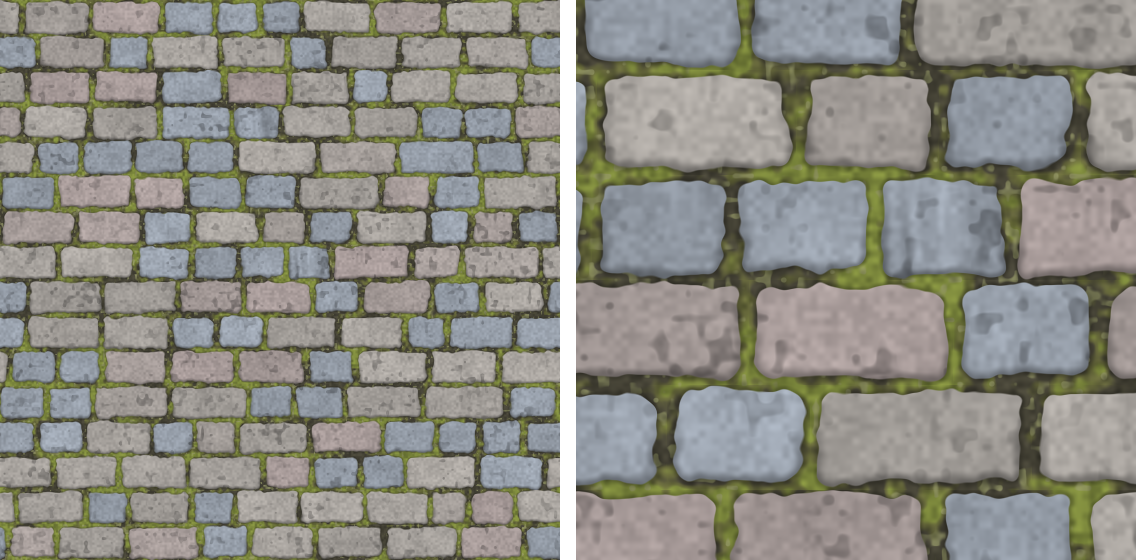
Left, the full canvas; right, a detail of the centre.
A Shadertoy shader for this texture:

```glsl
// Weathered cobblestone paving in staggered rows, with moss and soil in the joints.

const float ROWS = 16.0;
const float STONES = 9.0;                    // per row; some rows hold one more
const float CROWDED_ROWS = 0.3;              // share of rows with the extra stone
const float WIDE = 1.0, NARROW = 0.66;       // relative stone widths
const vec2 JOINT = vec2(0.068, 0.055);       // half joint, in row heights
const float EDGE_WEAR = 0.085;               // wobble of the outline, in row heights

const vec3 WARM_GREY = vec3(0.650, 0.632, 0.612);
const vec3 BLUE_GREY = vec3(0.590, 0.622, 0.665);
const vec3 ROSE_GREY = vec3(0.660, 0.610, 0.603);
const vec3 SOIL      = vec3(0.270, 0.260, 0.210);
const vec3 DARK_MOSS = vec3(0.380, 0.385, 0.220);
const vec3 MOSS      = vec3(0.475, 0.520, 0.230);
const vec3 PALE_MOSS = vec3(0.530, 0.540, 0.370);

float hash(vec2 p) {
    vec3 q = fract(p.xyx * 0.1031);
    q += dot(q, q.yzx + 33.33);
    return fract((q.x + q.y) * q.z);
}

// Value noise that wraps at the canvas border; freq is cells per canvas.
float noise(vec2 uv, float freq) {
    vec2 p = uv * freq, i = floor(p), f = fract(p);
    f = f * f * (3.0 - 2.0 * f);
    vec2 a = mod(i, freq), b = mod(i + 1.0, freq);
    return mix(mix(hash(a), hash(vec2(b.x, a.y)), f.x),
               mix(hash(vec2(a.x, b.y)), hash(b), f.x), f.y);
}

float fbm(vec2 uv, float freq) {
    float sum = 0.0, gain = 0.5;
    for (int i = 0; i < 4; i++) {
        sum += gain * noise(uv, freq);
        freq *= 2.0;
        gain *= 0.5;
    }
    return sum / 0.9375;
}

float roundedBox(vec2 p, vec2 halfSize, float radius) {
    vec2 q = abs(p) - halfSize + radius;
    return length(max(q, 0.0)) + min(max(q.x, q.y), 0.0) - radius;
}

bool isNarrow(vec2 id, float crowded) {
    return hash(id + 17.3) < mix(0.3, 0.58, crowded);
}

float rawWidth(vec2 id, float crowded) {
    return (isNarrow(id, crowded) ? NARROW : WIDE) + 0.16 * (hash(id + 41.7) - 0.5);
}

vec3 stoneColour(vec2 id, bool narrow, vec2 uv, vec2 p) {
    float pick = hash(id + 71.9);
    bool blue = pick < (narrow ? 0.82 : 0.12);
    vec3 base = blue ? BLUE_GREY : mix(WARM_GREY, ROSE_GREY, smoothstep(0.78, 0.95, pick));
    base *= 1.0 + 0.10 * (hash(id + 5.1) - 0.5);

    // A few slates carry upright veins.
    float veins = noise(uv + vec2(0.004 * p.y, -uv.y), 170.0) - 0.5;
    base *= 1.0 + (blue ? 0.22 * veins * step(0.94, hash(id + 13.0)) : 0.0);

    // Broad stains, fine grain and dark pits.
    float tone = 1.0 + 0.16 * (fbm(uv, 36.0) - 0.5) + 0.15 * (noise(uv, 240.0) - 0.5);
    float pits = 0.6 * noise(uv, 130.0) + 0.4 * noise(uv, 52.0);
    tone -= (0.08 + 0.16 * hash(id + 29.0)) * smoothstep(0.64, 0.80, pits);
    return base * tone;
}

vec3 jointColour(vec2 uv, float d) {
    float growth = fbm(uv, 22.0) + 0.30 * (noise(uv, 150.0) - 0.5);
    growth += 0.9 * (min(d, 0.12) - 0.05);
    vec3 col = mix(SOIL, DARK_MOSS, smoothstep(0.36, 0.50, growth));
    col = mix(col, MOSS, smoothstep(0.48, 0.64, growth));
    col = mix(col, PALE_MOSS, 0.7 * smoothstep(0.68, 0.88, noise(uv, 210.0)));
    col *= 0.82 + 0.36 * noise(uv, 256.0);
    return col * mix(0.78, 1.0, smoothstep(0.0, 0.06, d));    // contact shadow
}

void mainImage(out vec4 fragColor, in vec2 fragCoord) {
    vec2 uv = fragCoord / iResolution.xy;
    float row = floor(uv.y * ROWS);
    float crowded = step(1.0 - CROWDED_ROWS, hash(vec2(row, 3.7)));
    float count = STONES + crowded;

    // Fit the random widths to the row, then walk to the stone under this point.
    float total = 0.0;
    for (float i = 0.0; i < count; i++) total += rawWidth(vec2(i, row), crowded);
    float x = fract(uv.x + hash(vec2(row, 9.2))) * total;
    float left = 0.0, width = 0.0;
    vec2 id = vec2(0.0, row);
    for (float i = 0.0; i < count; i++) {
        id.x = i;
        width = rawWidth(id, crowded);
        if (x < left + width) break;
        left += width;
    }

    // Stone outline, in row heights: slightly shifted, tilted, skewed and worn.
    float scale = ROWS / total;
    vec2 p = vec2((x - left - 0.5 * width) * scale, fract(uv.y * ROWS) - 0.5);
    vec2 halfSize = vec2(0.5 * width * scale, 0.5) - JOINT;
    halfSize -= vec2(0.035, 0.025) * vec2(hash(id + 2.3), hash(id + 6.6));
    p.y += 0.035 * (hash(id + 8.8) - 0.5) + 0.045 * (hash(id + 12.4) - 0.5) * p.x;
    p.x += 0.12 * (hash(id + 19.5) - 0.5) * p.y;
    float d = roundedBox(p, halfSize, mix(0.08, 0.19, hash(id + 23.1)));
    d += EDGE_WEAR * (noise(uv, 48.0) - 0.5) + 0.6 * EDGE_WEAR * (noise(uv, 140.0) - 0.5);

    // Worn shoulders: dark rim, lit from above.
    vec3 stone = stoneColour(id, isNarrow(id, crowded), uv, p);
    float rim = 1.0 - smoothstep(0.0, 0.10, -d);
    stone *= 1.0 - 0.15 * rim + 0.16 * rim * clamp(p.y * 2.5, -1.0, 1.0);

    float aa = ROWS / iResolution.y;
    vec3 col = mix(stone, jointColour(uv, d), smoothstep(-aa, aa, d));
    fragColor = vec4(col, 1.0);
}
```
